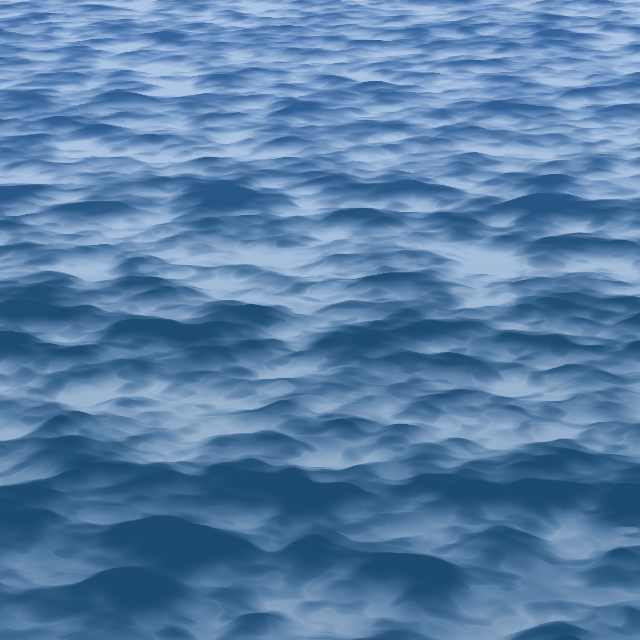
A three.js fragment shader for this texture:

```glsl
// Choppy blue open sea in perspective: dark leaning wave faces, pale sky reflections, fine ripples.
varying vec2 vUv;

// Sine-free hash giving a gradient in -1..1
vec2 hashGradient(vec2 cell) {
  vec3 h = fract(vec3(cell.xyx) * vec3(0.1031, 0.1030, 0.0973));
  h += dot(h, h.yzx + 33.33);
  return fract((h.xx + h.yz) * h.zy) * 2.0 - 1.0;
}

float gradientNoise(vec2 p) {
  vec2 i = floor(p);
  vec2 f = p - i;
  vec2 u = f * f * f * (f * (f * 6.0 - 15.0) + 10.0);
  float a = dot(hashGradient(i), f);
  float b = dot(hashGradient(i + vec2(1.0, 0.0)), f - vec2(1.0, 0.0));
  float c = dot(hashGradient(i + vec2(0.0, 1.0)), f - vec2(0.0, 1.0));
  float d = dot(hashGradient(i + 1.0), f - 1.0);
  return 1.4 * mix(mix(a, b, u.x), mix(c, d, u.x), u.y);
}

// Wave height: a long swell plus three sheared octaves of chop
float waveHeight(vec2 p) {
  float bend = 1.5 * gradientNoise(p * vec2(0.45, 0.12) + 7.3);
  float swell = cos(0.946 * (p.y - 26.2) + bend);
  float h = swell * mix(0.27, 0.1, smoothstep(33.0, 46.0, p.y));
  float amplitude = 0.9;
  float shear = 0.15;
  vec2 q = p + vec2(31.7, 12.4);
  for (int i = 0; i < 3; i++) {
    h += amplitude * gradientNoise(vec2(q.x, q.y + shear * q.x));
    q = q * vec2(1.8, 1.9) + 17.1;
    amplitude *= 0.5;
    shear = shear > 0.0 ? -0.7 : 0.6;
  }
  return h;
}

// Lift the surface by its own height, so crests get a sharp top and a soft foot
float leaningHeight(vec2 p) {
  float h = 0.8;
  for (int i = 0; i < 8; i++) {
    h = mix(h, waveHeight(p - vec2(0.0, 0.6 * h)), 0.65);
  }
  return h;
}

void main() {
  // Perspective: features shrink and flatten toward the top
  float depth = 1.0 / (1.7 - vUv.y);
  vec2 sea = vec2((vUv.x - 0.5) * 8.0, 40.0) * depth;
  float height = leaningHeight(sea);

  // Ripples ride on the waves; the finest fade before they get too thin
  vec2 surface = sea - vec2(0.0, 0.6 * height);
  float nearness = 1.0 - smoothstep(0.75, 1.15, depth);
  float ripple = gradientNoise(vec2(surface.x * 2.6, surface.y * 3.0 - surface.x) + 51.0);
  float fine = gradientNoise(vec2(surface.x * 5.0, surface.y * 6.5 + surface.x * 2.0) + 83.0);
  float glint = pow(1.0 - min(abs(ripple + 0.3 * fine * nearness), 1.0), 7.0);

  // Faces toward the viewer are dark, flats and backs mirror the sky
  float tone = 0.46 + 0.14 * (vUv.y - 0.5) - 0.78 * height;
  tone -= 0.14 * (1.0 - smoothstep(0.0, 0.14, vUv.y));
  float openness = smoothstep(0.05, 0.6, tone);
  tone += mix(0.1, 0.26, openness) * (ripple + 0.4 * fine * nearness);
  tone += 0.13 * openness * (glint - 0.3);
  tone = clamp(tone, 0.0, 1.0);

  // Colour ramp, bluer and paler with distance
  float far = smoothstep(0.4, 1.0, vUv.y);
  vec3 deep = mix(vec3(0.11, 0.29, 0.44), vec3(0.21, 0.39, 0.61), far);
  vec3 middle = mix(vec3(0.31, 0.47, 0.63), vec3(0.42, 0.57, 0.77), far);
  vec3 sky = mix(vec3(0.55, 0.66, 0.77), vec3(0.67, 0.77, 0.89), smoothstep(0.0, 0.9, vUv.y));
  vec3 color = mix(deep, middle, smoothstep(0.02, 0.55, tone));
  color = mix(color, sky, smoothstep(0.35, 0.95, tone));
  gl_FragColor = vec4(color, 1.0);
}
```
